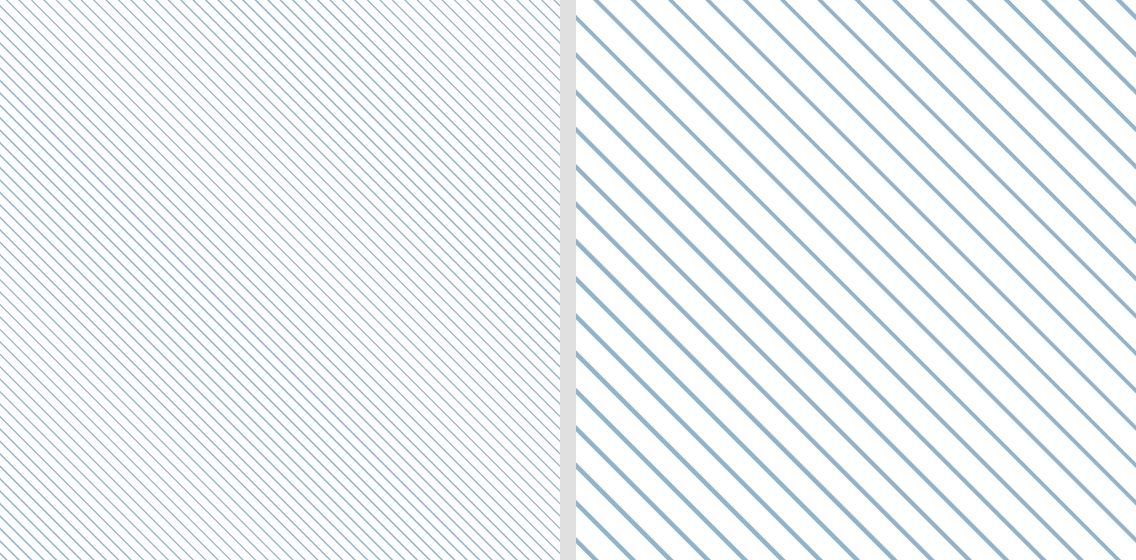
Left: the whole. Right: its middle third, enlarged.
Give the GLSL for this pattern, as a WebGL 2 fragment shader.

```glsl
#version 300 es
precision highp float;

uniform vec2 u_resolution;
out vec4 outColor;

const float TAU = 6.2831853;
const vec3 PAPER = vec3(1.0);
const vec3 INK = vec3(0.57, 0.705, 0.80);
const float REPEATS = 45.0;     // stripes across and down
const float PHASE = 0.53;       // stripe offset, in repeats
const float THIN_WIDTH = 0.142; // stripe widths, as a share of one repeat
const float WIDE_WIDTH = 0.174;
const float BAND_PERIOD = 0.70; // distance between bands of thin stripes
const float BAND_OFFSET = 0.117;

// Share of a pixel covered by a line, also for lines thinner than a pixel
float lineCoverage(float dist, float width, float pixel) {
    float edge = clamp((0.5 * width - dist) / pixel + 0.5, 0.0, 1.0);
    return min(edge, width / pixel);
}

void main() {
    float canvasSize = min(u_resolution.x, u_resolution.y);
    vec2 uv = gl_FragCoord.xy / canvasSize;

    // Position across the falling diagonals, measured along the x axis
    float across = uv.x + uv.y - 1.0;

    // Each stripe keeps one width, which swells and shrinks slowly
    float stripe = across * REPEATS - PHASE;
    float stripeIndex = round(stripe);
    float center = (stripeIndex + PHASE) / REPEATS;
    float swell = 0.5 - 0.5 * cos(TAU * (center - BAND_OFFSET) / BAND_PERIOD);

    // Convert from the x axis to true distance across the 45 degree stripe
    float toPerpendicular = inversesqrt(2.0) / REPEATS;
    float width = mix(THIN_WIDTH, WIDE_WIDTH, swell) * toPerpendicular;
    float dist = abs(stripe - stripeIndex) * toPerpendicular;

    float ink = lineCoverage(dist, width, 1.0 / canvasSize);
    outColor = vec4(mix(PAPER, INK, ink), 1.0);
}
```
